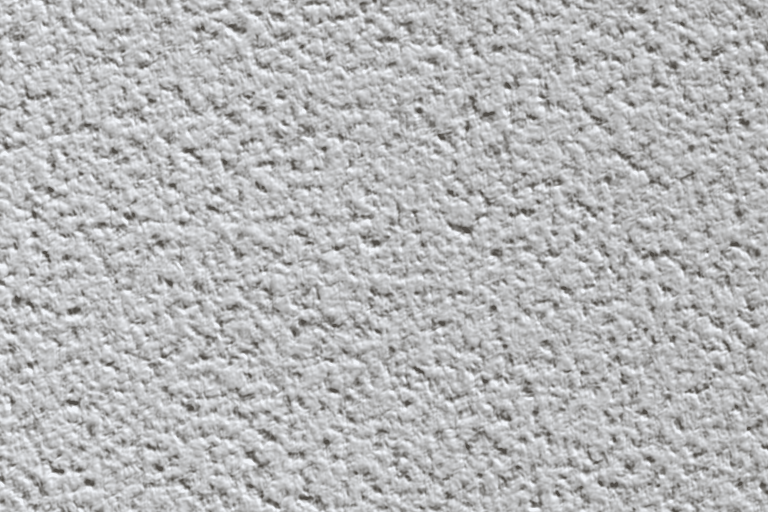
A Shadertoy shader for this texture:

```glsl
// Rough white stucco wall, finely lumped and lit by raking light from above.

// Integer hash giving a random gradient in -1..1
vec2 hashGradient(vec2 cell) {
    uvec2 q = uvec2(ivec2(cell)) * uvec2(1597334677u, 3812015801u);
    uint n = (q.x ^ q.y) * 1597334677u;
    n = (n ^ (n >> 15)) * 2246822519u;
    n ^= n >> 13;
    return vec2(n & 65535u, n >> 16) / 32767.5 - 1.0;
}

float gradientNoise(vec2 p) {
    vec2 i = floor(p), f = p - i;
    vec2 u = f * f * f * (f * (f * 6.0 - 15.0) + 10.0);
    float a = dot(hashGradient(i), f);
    float b = dot(hashGradient(i + vec2(1, 0)), f - vec2(1, 0));
    float c = dot(hashGradient(i + vec2(0, 1)), f - vec2(0, 1));
    float d = dot(hashGradient(i + vec2(1, 1)), f - vec2(1, 1));
    return mix(mix(a, b, u.x), mix(c, d, u.x), u.y);
}

// Plaster relief: rounded lumps, shallow pits and fine grit
float relief(vec2 p) {
    const vec4 weights = vec4(0.5, 1.0, 0.6, 0.3);
    float h = 0.0;
    p *= 21.0;
    for (int i = 0; i < 4; i++) {
        h += weights[i] * gradientNoise(p);
        p = mat2(0.8, 0.6, -0.6, 0.8) * p * 1.9 + 17.3;
    }
    return h - 0.35 * h * h;
}

void mainImage(out vec4 fragColor, in vec2 fragCoord) {
    vec2 p = fragCoord / iResolution.y;
    vec2 uv = fragCoord / iResolution.xy;

    // Irregular outlines for the lumps
    vec2 warped = p + 0.005 * vec2(gradientNoise(p * 31.0 + 5.0),
                                   gradientNoise(p * 31.0 + 71.0));

    // Slope towards the light, cast shadow and cavity darkening
    vec2 toLight = vec2(0.42, 0.91);
    float height = relief(warped);
    float slope = height - relief(warped + 0.006 * toLight);
    float shadow = max(relief(warped + 0.016 * toLight) - height - 0.25, 0.0);
    float cavity = 1.0 - smoothstep(-0.65, 0.05, height);

    float light = 0.745 + 0.44 * slope - 0.16 * shadow - 0.13 * cavity + 0.03 * height;

    // Gentle falloff to the right and broad unevenness
    light += 0.045 * (0.5 - uv.x) + 0.02 * gradientNoise(p * 4.0 + 9.0);
    light = clamp(light, 0.3, 0.96);

    // Cool highlights, warm brown pits
    vec3 color = light + vec3(-0.04, 0.0, 0.06) * (light - 0.67);
    fragColor = vec4(color, 1.0);
}
```
